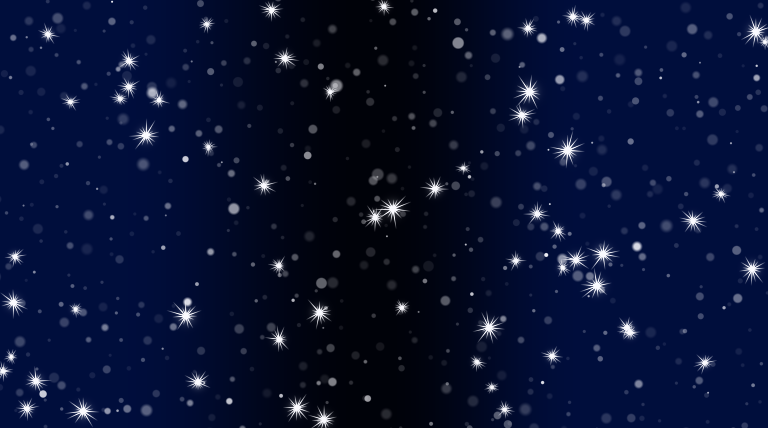
Reproduce this background procedurally as a Shadertoy shader.

```glsl
#define NAVY vec3(0.0, 0.053, 0.235)
#define MIDNIGHT vec3(0.0, 0.006, 0.035)
#define GLOW_WHITE vec3(0.98, 0.98, 1.0)
#define STAR_COUNT 60
#define STAR_MIN 0.020
#define STAR_MAX 0.052
#define RAY_COUNT 15.0
#define RAY_WIDTH 0.0021
#define CORE_SIZE 0.19
#define TAU 6.2831853

float hash(vec2 p) {
    return fract(sin(dot(p, vec2(127.1, 311.7))) * 43758.5453);
}

vec2 hash2(vec2 p) {
    return vec2(hash(p), hash(p + 57.3));
}

// Navy sides falling into a dark central band
vec3 backdrop(float x) {
    float left = 1.0 - smoothstep(0.16, 0.47, x);
    float right = smoothstep(0.50, 0.76, x);
    return mix(MIDNIGHT, NAVY, left + right);
}

// Scattered soft discs, at most one per cell; returns opacity
float discLayer(vec2 p, float cell, float share, vec2 radii, vec2 alphas, float seed, float px) {
    vec2 home = floor(p / cell);
    float clear = 1.0;
    for (int j = -1; j <= 1; j++) {
        for (int i = -1; i <= 1; i++) {
            vec2 id = home + vec2(i, j);
            vec2 key = id + seed;
            if (hash(key + 3.7) > share) continue;
            float d = length(p - (id + hash2(key)) * cell);
            float pick = hash(key + 11.9);
            float radius = mix(radii.x, radii.y, pick * pick);
            float blur = max(0.7 * px, radius * mix(0.15, 0.55, hash(key + 23.1)));
            float level = hash(key + 31.4);
            float alpha = mix(alphas.x, alphas.y, level * level);
            clear *= 1.0 - alpha * (1.0 - smoothstep(radius - blur, radius + blur, d));
        }
    }
    return 1.0 - clear;
}

// One tapered needle per angular sector, with uneven angle and length
float starRays(vec2 q, float size, float seed, float px) {
    float r = length(q);
    float turn = fract(atan(q.y, q.x) / TAU + hash(vec2(seed, 5.1))) * RAY_COUNT;
    float sector = floor(turn);
    vec2 rnd = hash2(vec2(sector, seed));
    float offset = (turn - sector - mix(0.25, 0.75, rnd.x)) * TAU / RAY_COUNT;
    float reach = size * mix(0.4, 1.0, rnd.y);
    float taper = clamp(1.0 - r / reach, 0.0, 1.0);
    float halfWidth = RAY_WIDTH * taper * (0.4 + 0.6 * size / STAR_MAX);
    float drawn = max(halfWidth, 0.5 * px);
    float edge = smoothstep(drawn - 0.5 * px, drawn + 0.5 * px, r * abs(sin(offset)));
    return halfWidth / drawn * (1.0 - edge);
}

float star(vec2 q, float size, float seed, float px) {
    float r = length(q);
    float core = size * CORE_SIZE;
    float disc = 1.0 - smoothstep(core * 0.6 - 0.3 * px, core * 1.2 + 0.5 * px, r);
    float halo = 0.35 * exp(-r * r / (core * core * 4.0));
    float rays = starRays(q, size, seed, px);
    return 1.0 - (1.0 - disc) * (1.0 - halo) * (1.0 - rays);
}

void mainImage(out vec4 fragColor, in vec2 fragCoord) {
    float px = 1.0 / iResolution.y;
    vec2 p = fragCoord * px;
    float aspect = iResolution.x * px;
    vec3 color = backdrop(p.x / aspect);

    // Faint dust, larger discs and small bright specks
    float dust = discLayer(p, 0.055, 0.75, vec2(0.0035, 0.0125), vec2(0.08, 0.42), 17.0, px);
    float discs = discLayer(p, 0.130, 0.42, vec2(0.007, 0.0145), vec2(0.25, 0.95), 71.0, px);
    float specks = discLayer(p, 0.090, 0.30, vec2(0.0020, 0.0055), vec2(0.45, 1.0), 133.0, px);
    color = mix(color, GLOW_WHITE, dust);
    color = mix(color, GLOW_WHITE, discs);
    color = mix(color, GLOW_WHITE, specks);

    // Spiky stars
    for (int i = 0; i < STAR_COUNT; i++) {
        float seed = float(i) + 1.0;
        vec2 q = p - hash2(vec2(seed, 8.3)) * vec2(aspect, 1.0);
        float size = mix(STAR_MIN, STAR_MAX, hash(vec2(seed, 41.7)));
        if (dot(q, q) > size * size) continue;
        color = mix(color, GLOW_WHITE, star(q, size, seed, px));
    }

    fragColor = vec4(color, 1.0);
}
```
